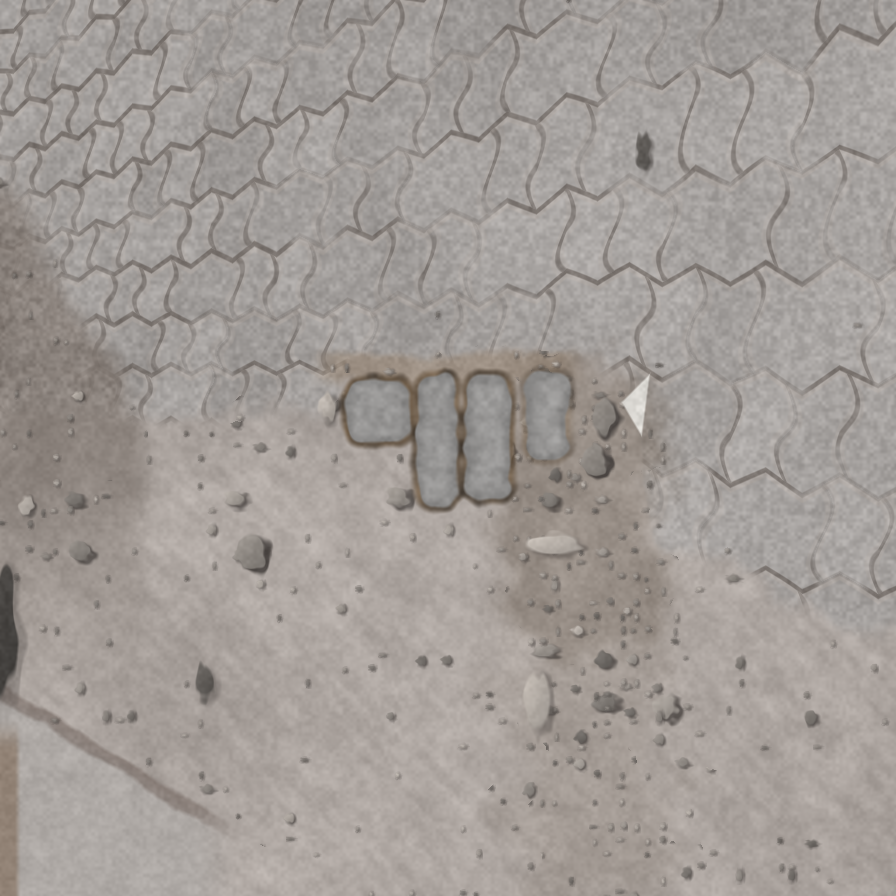
A three.js fragment shader for this texture:

```glsl
// Worn interlocking pavers giving way to dusty concrete, seen at an angle.
// A warped joint grid makes the paving, noise masks place dirt and stains,
// and soft distance fields make the sunken blocks, rubble and pebbles.
varying vec2 vUv;

float hash(vec2 p) {
  vec3 q = fract(vec3(p.xyx) * 0.1031);
  q += dot(q, q.yzx + 33.33);
  return fract((q.x + q.y) * q.z);
}

float noise(vec2 p) {
  vec2 i = floor(p), f = fract(p);
  f = f * f * (3.0 - 2.0 * f);
  return mix(mix(hash(i), hash(i + vec2(1, 0)), f.x),
             mix(hash(i + vec2(0, 1)), hash(i + vec2(1, 1)), f.x), f.y);
}

float fbm(vec2 p) {
  float sum = 0.0, amp = 0.5;
  for (int i = 0; i < 5; i++) {
    sum += amp * noise(p);
    p = mat2(1.6, 1.2, -1.2, 1.6) * p + 7.3;
    amp *= 0.5;
  }
  return sum;
}

float band(float d, float w) { return 1.0 - smoothstep(w * 0.4, w, abs(d)); }
float inside(float d, float soft) { return 1.0 - smoothstep(-soft, soft, d); }
float box(vec2 p, vec2 b, float r) {
  vec2 d = abs(p) - b + r;
  return length(max(d, 0.0)) + min(max(d.x, d.y), 0.0) - r;
}

// x: joint darkness, y: lit joint lip, z: random tone of the block
vec3 pavers(vec2 p) {
  float rowSize = 0.047 + 0.08 * p.x, colSize = 0.037 + 0.06 * p.x;
  float u = log(colSize) / 0.06;
  float zig = abs(fract(u * 1.1) - 0.5) - 0.25;
  float v = (p.y - 0.585) / rowSize + zig * 0.42 + 0.25 * (noise(p * 9.0) - 0.5);
  float row = floor(v);
  float slide = u + row * 1.15 + 0.12 * sin(v * 6.283);
  float k = mod(slide, 2.9);
  float side = min(min(k, 2.9 - k), min(abs(k - 1.45), abs(k - 2.15))) * colSize;
  float block = floor(slide / 2.9) * 3.0 + step(1.45, k) + step(2.15, k);
  float gap = (fract(v + 0.5) - 0.5) * rowSize;
  float wear = 0.3 + 0.7 * smoothstep(0.3, 0.6, noise(p * 17.0));
  float joint = max(band(gap, 0.0042), 0.8 * band(side, 0.0038)) * wear;
  float lip = max(band(gap + 0.005, 0.005), 0.6 * band(side - 0.005, 0.004));
  return vec3(joint, lip, hash(vec2(block, row) + 40.0));
}

// Rough stone with a shadow at its lower right
vec3 lump(vec3 col, vec2 q, vec2 size, float tone, float shade) {
  vec2 n = q / size;
  float r = min(size.x, size.y);
  float rough = (noise(n * 1.7 + size * 900.0) - 0.5) * 0.6;
  float s = length((q - r * vec2(0.4, -0.3)) / size) - 1.1 + rough;
  col = mix(col, vec3(0.27, 0.25, 0.24), inside(s * r, 0.003) * shade);
  float light = 1.0 + 0.1 * clamp(dot(n, vec2(-0.7, 0.7)), -1.0, 1.0);
  return mix(col, tone * light * vec3(1.0, 0.96, 0.92), inside((length(n) - 1.0 + rough) * r, 0.0018));
}

vec3 scatter(vec3 col, vec2 p, float freq, float density) {
  vec2 cell = floor(p * freq);
  vec2 h = vec2(hash(cell + 3.0), hash(cell + 71.0));
  vec2 q = p - (cell + 0.32 + 0.36 * h) / freq;
  float tone = mix(0.42, 0.7, hash(cell + 19.0));
  vec3 stone = lump(col, q, (0.1 + 0.14 * h.yx) / freq, tone, 0.75);
  return mix(col, stone, step(hash(cell + 137.0), density));
}

// Block sunk in a dark, earthy crevice
vec3 sunkBlock(vec3 col, vec2 p, vec2 center, vec2 size, float depth) {
  float n = noise(p * 60.0);
  float d = box(p - center, size, 0.017) + 0.007 * (n - 0.5);
  vec3 earth = mix(vec3(0.23, 0.2, 0.17), vec3(0.5, 0.41, 0.31), n);
  col = mix(col, earth, inside(d - 0.006, 0.004) * depth);
  vec3 face = vec3(0.6, 0.595, 0.59) + 0.08 * (noise(p * 120.0) - 0.5);
  return mix(col, face * (0.87 + 0.13 * smoothstep(0.0, 0.014, -d)), inside(d, 0.002));
}

void main() {
  vec2 p = vUv;
  float broad = fbm(p * 5.0) - 0.5, fine = fbm(p * 38.0) - 0.5, ragged = fbm(p * 22.0) - 0.5;

  // Scuffed concrete
  vec3 col = vec3(0.675, 0.645, 0.625) + 0.12 * broad + 0.09 * fine;
  col += 0.05 * (noise(vec2(p.x + p.y, (p.y - p.x) * 0.25) * 75.0) - 0.5);

  // Paving above a stepped, ragged edge
  float edge = 0.54 + 0.055 * smoothstep(0.36, 0.4, p.x)
    - 0.215 * smoothstep(0.69, 0.74, p.x) - 0.1 * smoothstep(0.75, 1.0, p.x);
  float paved = smoothstep(-0.015, 0.02, p.y - edge + ragged * 0.06);
  vec3 pave = pavers(p);
  vec3 stone = vec3(0.645, 0.63, 0.62) + 0.05 * (pave.z - 0.5) + 0.08 * broad;
  stone = mix(stone, vec3(0.72, 0.68, 0.65), pave.y * 0.35);
  col = mix(col, mix(stone, vec3(0.43, 0.4, 0.38), pave.x * 0.75), paved);

  // Damp stain, rubble bed and earthy crust
  float stain = inside(p.x - 0.16 + 0.14 * smoothstep(0.5, 0.81, p.y) + ragged * 0.03, 0.02);
  stain *= inside(p.y - 0.79, 0.025) * smoothstep(0.15, 0.55, p.y);
  col = mix(col, vec3(0.52, 0.485, 0.46) + 0.16 * ragged, stain * 0.85);
  float bed = inside(box(p - vec2(0.65, 0.42), vec2(0.085, 0.17), 0.08) + ragged * 0.08, 0.03);
  bed = max(bed, 0.5 * inside(box(p - vec2(0.66, 0.2), vec2(0.09, 0.2), 0.08) + ragged * 0.1, 0.05));
  col = mix(col, vec3(0.58, 0.54, 0.505) + 0.2 * ragged, bed * 0.75);
  float crust = band(p.y - 0.588 + ragged * 0.03, 0.022) * inside(abs(p.x - 0.5) - 0.14, 0.02);
  col = mix(col, vec3(0.61, 0.55, 0.49) + 0.25 * ragged, crust * 0.7);

  // Pale slab with a dirty seam
  float seam = p.y - 0.227 + 0.6 * p.x + ragged * 0.02, slab = inside(p.x - 0.24, 0.03);
  col = mix(col, vec3(0.68, 0.66, 0.645) + 0.06 * fine, inside(seam, 0.006) * slab);
  col = mix(col, vec3(0.46, 0.41, 0.385), band(seam, 0.012) * slab * 0.6);
  col = mix(col, vec3(0.54, 0.47, 0.41), inside(p.x - 0.02, 0.004) * inside(p.y - 0.18, 0.02) * 0.8);

  // Gravel in three sizes
  float open = (1.0 - paved) * smoothstep(-0.01, 0.02, seam);
  for (int i = 0; i < 3; i++) {
    float k = float(i);
    float density = 0.06 * open + (0.16 + 0.08 * k) * bed + 0.06 * k * (stain + crust);
    col = scatter(col, p + 0.37 * k, 17.0 * exp2(k), density);
  }

  // Sunken blocks, then large stones and holes
  col = sunkBlock(col, p, vec2(0.423, 0.541), vec2(0.036, 0.034), 0.9);
  col = sunkBlock(col, p, vec2(0.488, 0.509), vec2(0.022, 0.073), 0.8);
  col = sunkBlock(col, p, vec2(0.545, 0.512), vec2(0.025, 0.068), 0.8);
  col = sunkBlock(col, p, vec2(0.61, 0.535), vec2(0.024, 0.048), 0.4);
  col = lump(col, p - vec2(0, 0.3), vec2(0.018, 0.065), 0.28, 0.3);
  col = lump(col, p - vec2(0.366, 0.547), vec2(0.009, 0.015), 0.7, 0.5);
  col = lump(col, p - vec2(0.281, 0.383), vec2(0.015, 0.019), 0.55, 0.9);
  col = lump(col, p - vec2(0.718, 0.83), vec2(0.008, 0.019), 0.36, 0.5);
  col = lump(col, p - vec2(0.673, 0.535), vec2(0.013, 0.018), 0.54, 0.9);
  col = lump(col, p - vec2(0.663, 0.486), vec2(0.014, 0.016), 0.54, 0.9);
  col = lump(col, p - vec2(0.618, 0.393), vec2(0.029, 0.012), 0.72, 0.4);
  col = lump(col, p - vec2(0.599, 0.22), vec2(0.012, 0.032), 0.7, 0.4);
  col = lump(col, p - vec2(0.229, 0.238), vec2(0.01, 0.02), 0.38, 0.3);

  // White three-cornered shard
  vec2 w = p - vec2(0.694, 0.551);
  float shard = max(max(w.x - w.y * 0.13 - 0.027, (w.y - w.x) * 0.7), -w.x * 0.86 - w.y * 0.51);
  col = mix(col, vec3(0.86, 0.85, 0.83), inside(shard, 0.0015));

  // Mineral grain
  float grain = noise(p * 260.0) + noise(p * 140.0 + 5.0) - 1.0;
  gl_FragColor = vec4(col + grain * mix(0.04, 0.075, paved), 1.0);
}
```
